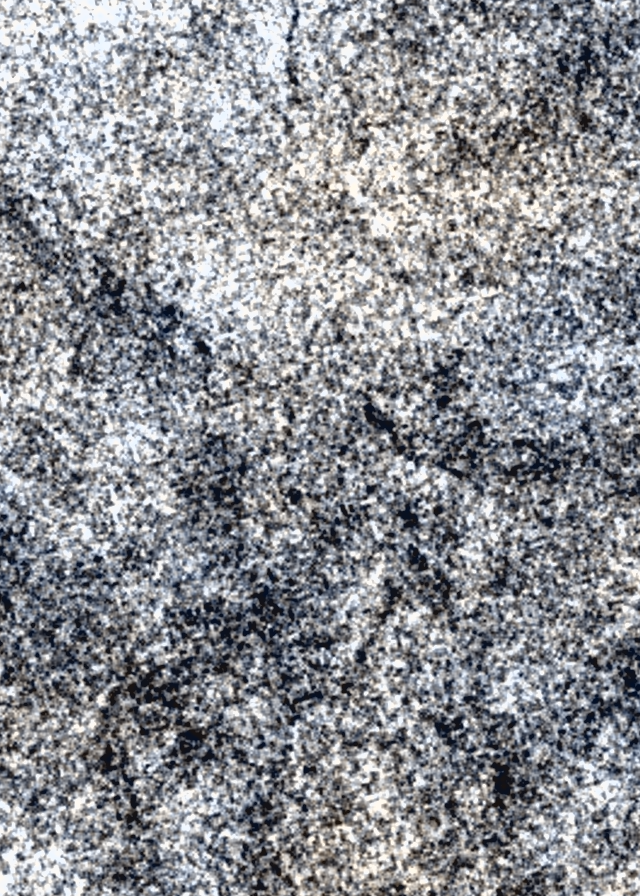
Write a WebGL 2 fragment shader that draws this texture.

```glsl
#version 300 es
precision highp float;
// Weathered grey stone: gritty grains, pale crusts, dark pits and broken ledges.

uniform vec2 u_resolution;
out vec4 outColor;

// Tone
const float BASE_TONE = 0.595;
const float TOP_LIGHT = 0.15;
const float RIGHT_SHADE = 0.09;
const float BROAD_CONTRAST = 0.62;
const float PATCH_CONTRAST = 0.55;
const float PIT_DEPTH = 0.26;
const float CRUST_LIGHT = 0.15;

// Grain, in cells per canvas height
const float COARSE_GRAIN = 120.0;
const float MAIN_GRAIN = 215.0;
const float FINE_GRAIN = 370.0;
const float GRAIN_CONTRAST = 0.98;

// Ledges, in canvas heights
const int LEDGE_COUNT = 9;
const float CRACK_WIDTH = 0.0034;
const float RIM_WIDTH = 0.013;
const float SHADE_WIDTH = 0.028;
const float CRACK_DEPTH = 0.42;

// Colour offsets from neutral grey
const vec3 DARK_TINT = vec3(-0.016, -0.005, 0.036);
const vec3 LIGHT_TINT = vec3(-0.004, 0.002, 0.010);
const vec3 WARM_AXIS = vec3(1.0, 0.15, -1.0);
const float GRAIN_HUE = 0.075;
const float PATCH_HUE = 0.10;

const mat2 TURN = mat2(0.8, 0.6, -0.6, 0.8);

// Integer hash to the range 0..1
float hash(ivec2 cell) {
    uvec2 u = uvec2(cell);
    uint h = u.x * 1664525u ^ (u.y * 22695477u + 74567u);
    h = (h ^ (h >> 16)) * 73244475u;
    h = (h ^ (h >> 15)) * 73244475u;
    h ^= h >> 16;
    return float(h & 65535u) / 65535.0;
}

float noise(vec2 p) {
    vec2 base = floor(p);
    vec2 f = p - base;
    f = f * f * (3.0 - 2.0 * f);
    ivec2 c = ivec2(base);
    float low = mix(hash(c), hash(c + ivec2(1, 0)), f.x);
    float high = mix(hash(c + ivec2(0, 1)), hash(c + ivec2(1, 1)), f.x);
    return mix(low, high, f.y);
}

float fbm(vec2 p) {
    float sum = 0.0;
    float amp = 0.52;
    for (int i = 0; i < 4; i++) {
        sum += amp * noise(p);
        p = TURN * p * 2.03 + 17.3;
        amp *= 0.52;
    }
    return sum;
}

// Zero-centred grit from three grain sizes
float grit(vec2 p) {
    float coarse = noise(TURN * p * COARSE_GRAIN) - 0.5;
    float medium = noise(TURN * TURN * p * MAIN_GRAIN + 31.0) - 0.5;
    float fine = noise(p * FINE_GRAIN + 73.0) - 0.5;
    return 0.5 * coarse + 0.8 * medium + 0.42 * fine;
}

// One broken ledge: dark crack, lit rim on one side, soft shade on the other
float ledge(vec2 p, int id) {
    float h = hash(ivec2(id, 5));
    float y = 0.95 - float(id) / float(LEDGE_COUNT);
    bool onLeft = id % 4 == 3;
    float x = onLeft ? 0.24 * h : mix(0.50, 0.38, y) + 0.13 * (h - 0.5);
    float angle = mix(-2.0, -0.4, hash(ivec2(id, 9)));
    float halfLength = mix(0.08, 0.15, hash(ivec2(id, 13)));

    vec2 dir = vec2(cos(angle), sin(angle));
    vec2 d = p - vec2(x, y);
    float along = dot(d, dir);
    float bend = 0.055 * (noise(vec2(along * 14.0, float(id) * 7.3)) - 0.5)
               + 0.018 * (noise(vec2(along * 50.0, float(id) * 3.7)) - 0.5);
    float side = hash(ivec2(id, 21)) < 0.6 ? -1.0 : 1.0;
    float across = side * (dot(d, vec2(-dir.y, dir.x)) + bend);

    float taper = 1.0 - smoothstep(0.35, 1.0, abs(along) / halfLength);
    float broken = smoothstep(0.25, 0.6, noise(p * 38.0 + float(id)));
    float c = across / (CRACK_WIDTH * (0.5 + taper));
    float r = (across - RIM_WIDTH) / RIM_WIDTH;
    float shade = exp(min(across, 0.0) / SHADE_WIDTH) * smoothstep(0.004, -0.004, across);
    return taper * (0.12 * exp(-r * r) - 0.13 * shade - CRACK_DEPTH * broken * exp(-c * c));
}

void main() {
    vec2 p = gl_FragCoord.xy / u_resolution.y;
    float u = gl_FragCoord.x / u_resolution.x;
    vec2 warp = vec2(fbm(p * 9.0), fbm(p * 9.0 + 40.0)) - 0.48;
    vec2 q = p + 0.07 * warp;

    // Broad light and weathered patches
    float broad = fbm(q * 4.2 + 11.0) - 0.48;
    float tone = BASE_TONE + BROAD_CONTRAST * broad;
    tone += TOP_LIGHT * smoothstep(0.5, 1.0, p.y) * (1.0 - u);
    tone -= RIGHT_SHADE * smoothstep(0.45, 0.9, u);
    tone += PATCH_CONTRAST * (fbm(q * 17.0 + 60.0) - 0.48);

    // Pits gather in the dark areas, crusts run along ridges
    float pitArea = smoothstep(0.15, -0.12, broad) * mix(0.4, 1.0, u);
    tone -= PIT_DEPTH * pitArea * smoothstep(0.52, 0.74, fbm(p * 34.0 + 90.0));
    float ridge = 1.0 - abs(2.0 * fbm(q * 6.5 + 25.0) - 0.96);
    tone += CRUST_LIGHT * smoothstep(0.88, 1.0, ridge) * smoothstep(0.35, 0.65, noise(q * 8.0));

    for (int i = 0; i < LEDGE_COUNT; i++) tone += ledge(p + 0.025 * warp, i);

    // Grit, then colour
    tone += GRAIN_CONTRAST * grit(p + 0.004 * warp);
    tone = clamp(tone, 0.07, 0.97);
    float warmth = GRAIN_HUE * (noise(TURN * p * 170.0 + 130.0) - 0.5)
                 + PATCH_HUE * (fbm(q * 5.0 + 150.0) - 0.48);
    vec3 color = vec3(tone) + mix(DARK_TINT, LIGHT_TINT, tone) + WARM_AXIS * warmth;
    outColor = vec4(clamp(color, 0.0, 1.0), 1.0);
}
```
